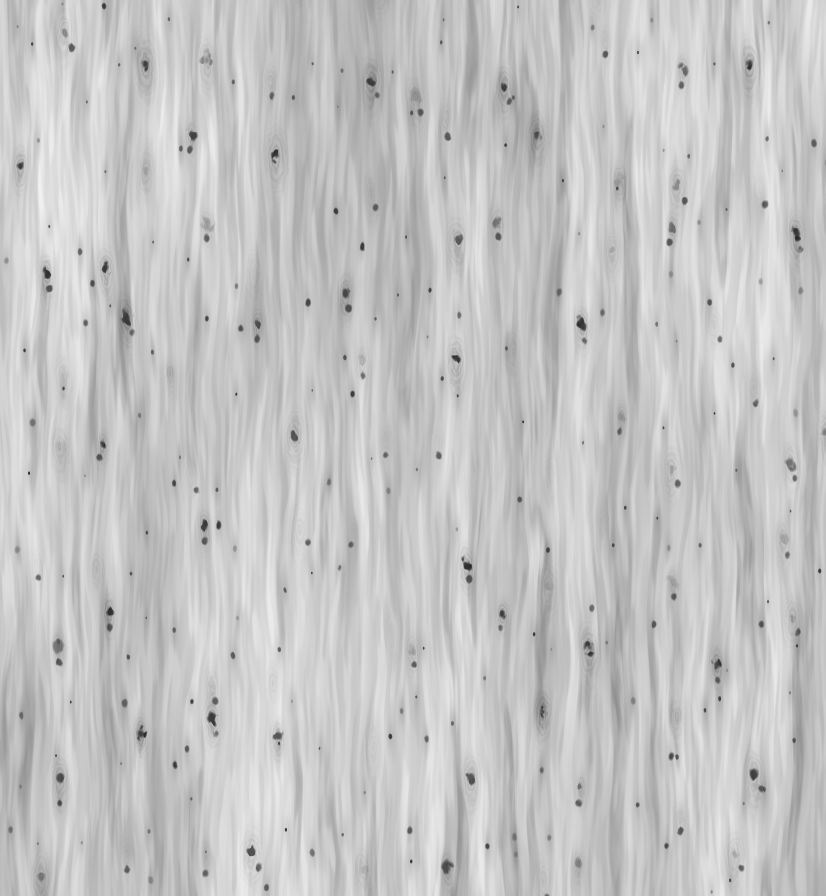
Give the GLSL for this texture, as a Shadertoy shader.

```glsl
vec3 hash3(vec2 cell) {
    vec3 q = fract(cell.xyx * vec3(0.1031, 0.1030, 0.0973));
    q += dot(q, q.yxz + 33.33);
    return fract((q.xxy + q.yzz) * q.zyx);
}

// Cellular noise: random tones blended around jittered points
float cellTone(vec2 p) {
    vec2 base = floor(p);
    float total = 0.0, weights = 0.0;
    for (int j = -1; j <= 1; j++)
    for (int i = -1; i <= 1; i++) {
        vec2 cell = base + vec2(i, j);
        vec3 h = hash3(cell);
        vec2 d = cell + h.xy - p;
        float w = exp(-6.0 * dot(d, d));
        total += w * h.z;
        weights += w;
    }
    return total / weights;
}

float spot(vec2 d, vec2 radius, float rough) {
    return 1.0 - smoothstep(0.45, 1.25, length(d / radius) + rough);
}

// Large knots: x = sideways grain shift, y = halo shade, z = dark core
vec3 knots(vec2 p, float rough) {
    vec2 size = vec2(0.09, 0.11);
    vec2 base = floor(p / size);
    vec3 field = vec3(0.0);
    for (int j = -1; j <= 1; j++)
    for (int i = -1; i <= 1; i++) {
        vec2 cell = base + vec2(i, j);
        vec3 h = hash3(cell + 71.0);
        vec3 k = hash3(cell + 213.0);
        vec2 d = p - (cell + 0.1 + 0.8 * h.xy) * size;

        // Long eye-shaped halo with a tail below and rings inside
        vec2 e = d / (vec2(0.009, 0.021) * mix(0.6, 1.15, k.x));
        e.y *= d.y < 0.0 ? 0.65 : 1.0;
        e.x += 0.35 * e.y * (k.y - 0.3);
        float reach = length(e);
        float halo = exp(-reach * reach);
        float rings = 0.5 + 0.5 * sin(reach * 17.0 + rough * 5.0);
        field.x -= 0.6 * d.x * halo;
        field.y += halo * mix(0.03, 0.17, h.z) * (0.65 + 0.6 * rings);

        // Tilted core, sometimes with a smaller companion
        vec2 t = d + vec2(0.0, 0.5 * d.x * (k.z - 0.2));
        float core = spot(t, vec2(0.0052, 0.0066) * mix(0.6, 1.15, k.y), rough);
        core *= smoothstep(0.2, 0.9, h.z);
        vec2 offset = vec2(0.013 * (k.x - 0.25), -0.017);
        float companion = spot(d - offset, vec2(0.0034, 0.0046), 0.5 * rough);
        core = max(core, companion * 0.75 * step(0.5, k.z));
        field.z = max(field.z, core);
    }
    return field;
}

// Pin knots: tiny upright dots
float pins(vec2 p, float rough) {
    vec2 size = vec2(0.05, 0.06);
    vec2 base = floor(p / size);
    float dark = 0.0;
    for (int j = -1; j <= 1; j++)
    for (int i = -1; i <= 1; i++) {
        vec2 cell = base + vec2(i, j);
        vec3 h = hash3(cell + 409.0);
        vec3 k = hash3(cell + 587.0);
        vec2 d = p - (cell + h.xy) * size;
        float radius = mix(0.0013, 0.0034, k.x * k.x);
        float dot1 = spot(d, radius * vec2(1.0, 1.5), 0.4 * rough);
        float smear = 0.13 * exp(-dot(d, d * vec2(60000.0, 3500.0)));
        dark = max(dark, step(0.4, h.z) * (dot1 * mix(0.25, 0.9, k.y) + smear));
    }
    return dark;
}

void mainImage(out vec4 fragColor, in vec2 fragCoord) {
    vec2 p = fragCoord / iResolution.y;
    float rough = 1.3 * (cellTone(p * vec2(210.0, 150.0)) - 0.5);
    vec3 knot = knots(p, rough);

    // Grain runs upright, sways gently and bends around knots
    vec2 g = p + vec2(knot.x, 0.0);
    g.x += 0.003 * sin(p.y * 13.0 + p.x * 31.0) + 0.0015 * sin(p.y * 37.0 - p.x * 57.0);

    // Broad boards of tone down to fine fibres
    float tone = 0.797;
    tone += 0.12 * (cellTone(g * vec2(17.0, 1.7)) - 0.5);
    tone += 0.10 * (cellTone(g * vec2(48.0, 3.5) + 19.0) - 0.5);
    tone += 0.09 * (cellTone(g * vec2(125.0, 7.0) + 37.0) - 0.5);
    tone += 0.09 * (cellTone(g * vec2(270.0, 22.0) + 53.0) - 0.5);

    // Long dark streaks
    float streak = smoothstep(0.66, 0.92, cellTone(g * vec2(75.0, 4.5) + 91.0));
    tone -= 0.09 * streak * (0.5 + cellTone(g * vec2(230.0, 30.0)));

    // Knots
    tone -= knot.y;
    tone = mix(tone, 0.17 + 0.12 * rough, 0.88 * knot.z);
    tone = mix(tone, 0.22, pins(p, rough));

    fragColor = vec4(vec3(clamp(tone, 0.0, 1.0)), 1.0);
}
```
